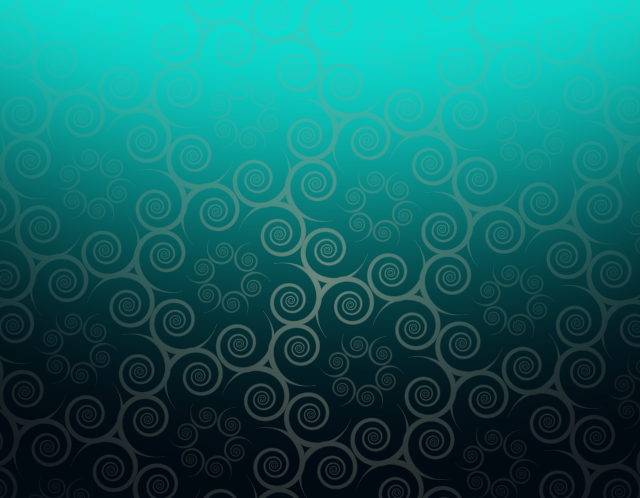
Write a Shadertoy shader that draws this pattern.

```glsl
// Tapered curls in rings of six on a tilted hexagonal lattice, each ring holding
// a rosette of smaller mirrored curls. They lie over a dark-to-turquoise
// gradient and fade away from a warm light near the middle.

const float TAU = 6.2831853;

// Distance to a spiral that winds inward from a pointed tip; its base radius is 1.
float curlDistance(vec2 p, float tipAngle, float spin) {
    float r = length(p);
    float turn = mod(spin * (atan(p.y, p.x + 1e-5) - tipAngle), TAU);
    float d = 1e3;
    for (int i = 0; i < 5; i++) {
        float phi = turn + TAU * float(i);
        float radius = (1.0 + 0.28 * exp(-0.6 * phi)) * exp(-0.105 * phi);
        float halfWidth = 0.1 * radius * smoothstep(0.0, 1.7, phi);
        d = min(d, abs(r - radius) - halfWidth);
    }
    return d;
}

// Six curls around a centre, scaled to canvas units.
float ringDistance(vec2 p, float ringRadius, float size, float tipOffset, float spin) {
    float d = 1.0;
    for (int k = 0; k < 6; k++) {
        float angle = radians(-20.0) + TAU * float(k) / 6.0;
        vec2 local = (p - ringRadius * vec2(cos(angle), sin(angle))) / size;
        if (dot(local, local) > 2.0) continue;
        d = min(d, size * curlDistance(local, angle + tipOffset, spin));
    }
    return d;
}

// Vertical gradient, dimmer towards the sides.
vec3 backdrop(vec2 p, float aspect) {
    float side = (p.x - 0.52 * aspect) / (0.5 * aspect);
    float height = clamp(p.y + 0.035 - 0.11 * side * side, 0.0, 1.0);
    float light = smoothstep(0.0, 1.0, pow(height, 1.3));
    float green = mix(0.035, 0.86, light);
    return vec3(0.005 + 0.045 * light, green, 0.035 + 0.905 * green);
}

void mainImage(out vec4 fragColor, in vec2 fragCoord) {
    vec2 p = fragCoord / iResolution.y;
    float aspect = iResolution.x / iResolution.y;
    float edge = 0.9 / iResolution.y;

    // Nearest lattice cell and its neighbours
    mat2 lattice = mat2(0.3037, 0.1426, 0.2701, -0.1879);
    vec2 q = p - vec2(0.761, 0.585);
    vec2 cell = floor(inverse(lattice) * q + 0.5);
    float largeCurls = 1.0;
    float rosette = 1.0;
    for (int j = -1; j <= 1; j++) {
        for (int i = -1; i <= 1; i++) {
            vec2 local = q - lattice * (cell + vec2(i, j));
            largeCurls = min(largeCurls, ringDistance(local, 0.135, 0.0638, radians(135.0), -1.0));
            rosette = min(rosette, ringDistance(local, 0.0537, 0.028, radians(40.0), 1.0));
        }
    }

    // Ornament over the gradient, strongest near the light
    float ink = max(smoothstep(edge, -edge, largeCurls), 0.7 * smoothstep(edge, -edge, rosette));
    float glow = 0.75 * exp(-2.4 * length(p - vec2(0.5 * aspect, 0.445)));
    vec3 color = mix(backdrop(p, aspect), vec3(0.58, 0.61, 0.55), ink * glow);
    fragColor = vec4(color, 1.0);
}
```
